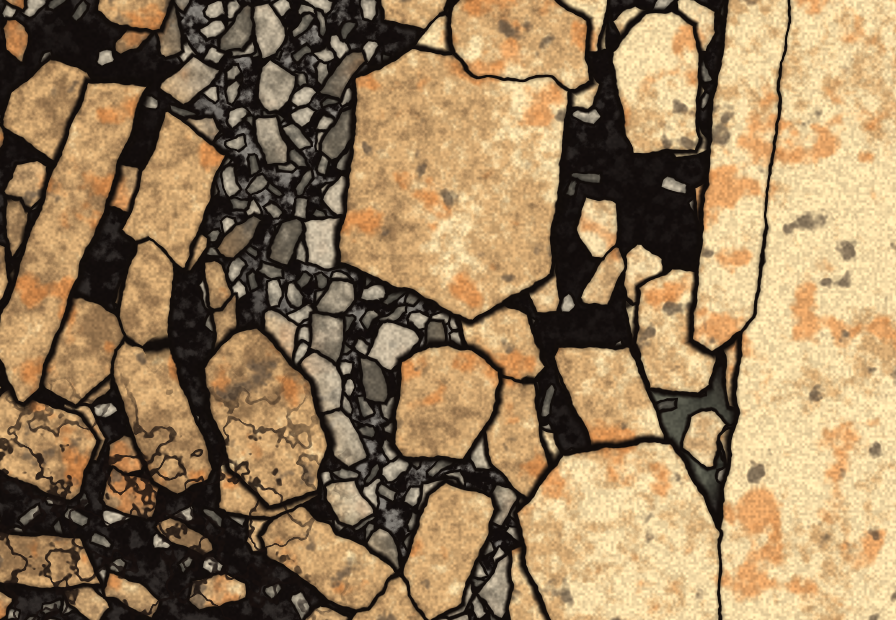
Give the GLSL for this texture, as a Shadertoy shader.

```glsl
// Polished breccia: angular tan and cream shards in a black and grey crumbly matrix.

float hash(vec2 p) {
    vec3 q = fract(vec3(p.xyx) * 0.1031);
    q += dot(q, q.yzx + 33.33);
    return fract((q.x + q.y) * q.z);
}

float noise(vec2 p) {
    vec2 i = floor(p), f = fract(p);
    f = f * f * (3.0 - 2.0 * f);
    return mix(mix(hash(i), hash(i + vec2(1, 0)), f.x),
               mix(hash(i + vec2(0, 1)), hash(i + vec2(1, 1)), f.x), f.y);
}

float fbm(vec2 p) {
    float sum = 0.0, amp = 0.53;
    for (int i = 0; i < 4; i++) {
        sum += amp * noise(p);
        p = mat2(1.6, 1.2, -1.2, 1.6) * p + 17.0;
        amp *= 0.5;
    }
    return sum;
}

// Lean of the long axis, clockwise from vertical
float leanAt(vec2 p) {
    float lean = mix(0.35, -0.12, smoothstep(0.5, 0.95, p.x));
    lean = mix(lean, 0.1, smoothstep(1.1, 1.2, p.x));
    float lying = smoothstep(0.4, 0.24, p.y) * smoothstep(0.75, 0.5, p.x);
    return mix(lean, -1.3, lying);
}

// Grey crumb belt and open black pockets
float beltAt(vec2 p) { return smoothstep(0.24, 0.08, abs(p.x - 0.78 + 0.38 * p.y)); }

float pocketAt(vec2 p) {
    float right = length((p - vec2(1.03, 0.5)) / vec2(0.18, 0.32));
    float left = length((p - vec2(0.12, 0.84)) / vec2(0.2, 0.14));
    return smoothstep(1.1, 0.7, min(right, left));
}

// Turned box with four randomly cut corners
float shard(vec2 p, vec2 halfSize, float lean, float seed) {
    float c = cos(lean), s = sin(lean);
    p = vec2(c * p.x - s * p.y, s * p.x + c * p.y);
    vec2 q = abs(p) - halfSize;
    float d = max(q.x, q.y);
    for (int i = 0; i < 4; i++) {
        vec2 key = vec2(seed * 91.0, float(i) * 7.0 + 3.0);
        float a = 0.785 + 1.571 * float(i) + 1.1 * (hash(key) - 0.5);
        vec2 n = vec2(cos(a), sin(a));
        d = max(d, dot(p, n) - dot(abs(n), halfSize) * mix(0.62, 0.95, hash(key + 5.0)));
    }
    return d;
}

// Keeps the nearest two distances and the seed of the nearest
void addShard(inout vec3 near, float d, float seed) {
    if (d < near.x) near = vec3(d, near.x, seed);
    else near.y = min(near.y, d);
}

// Distance that leaves a crack where two shards meet
float cracked(vec3 near) { return max(near.x, 0.5 * (near.x - near.y)); }

vec3 scatter(vec2 p, float cell, float fill, float beltFill, float wobble) {
    vec3 near = vec3(9, 9, 0);
    for (int y = -1; y <= 1; y++)
    for (int x = -1; x <= 1; x++) {
        vec2 id = floor(p / cell) + vec2(x, y);
        vec2 key = id + 3.7 / cell;
        vec2 r = vec2(hash(key), hash(key + 57.3));
        vec2 centre = (id + 0.5 + 0.6 * (r - 0.5)) * cell;
        float chance = mix(fill, beltFill, beltAt(centre)) * (1.0 - 0.6 * pocketAt(centre));
        if (hash(key + 11.9) > chance) continue;
        float seed = hash(key + 23.1);
        vec2 halfSize = cell * vec2(mix(0.2, 0.4, seed), mix(0.38, 0.74, r.y));
        float lean = leanAt(centre) + wobble * (r.x - 0.5);
        addShard(near, shard(p - centre, halfSize, lean, seed), seed);
    }
    return near;
}

vec3 bigShards(vec2 p) {
    // Centre and half size
    vec4 blocks[7] = vec4[7](
        vec4(0.73, 0.69, 0.17, 0.22), vec4(0.84, 0.93, 0.11, 0.08),
        vec4(0.115, 0.66, 0.048, 0.32), vec4(1.2, 0.75, 0.055, 0.33),
        vec4(1.01, 0.09, 0.16, 0.19), vec4(0.43, 0.33, 0.08, 0.14),
        vec4(0.72, 0.35, 0.08, 0.09));
    float slab = dot(p - vec2(1.155, 0.09), vec2(-0.992, 0.123));
    vec3 near = vec3(slab, 9, 0.95);
    for (int i = 0; i < 7; i++) {
        float seed = hash(vec2(i, 4.0));
        addShard(near, shard(p - blocks[i].xy, blocks[i].zw, leanAt(blocks[i].xy), seed), seed);
    }
    return near;
}

vec3 tanStone(vec2 p, float seed) {
    float tone = mix(0.28, 0.83, smoothstep(0.1, 1.25, p.x)) + 0.25 * (seed - 0.5);
    tone += 1.1 * (fbm(p * 9.0 + seed * 40.0) - 0.5) + 0.9 * (fbm(p * 60.0) - 0.5);
    vec3 col = mix(vec3(0.57, 0.44, 0.30), vec3(0.83, 0.66, 0.45), smoothstep(0.0, 0.5, tone));
    col = mix(col, vec3(0.98, 0.87, 0.66), smoothstep(0.5, 0.95, tone));
    float rust = smoothstep(0.58, 0.74, fbm(p * 17.0 + 8.0));
    float spot = smoothstep(0.68, 0.8, fbm(p * 22.0 + 31.0));
    col = mix(col, vec3(0.85, 0.50, 0.24), 0.6 * rust);
    return mix(col, vec3(0.37, 0.31, 0.25), 0.75 * spot);
}

vec3 greyStone(vec2 p, float seed) {
    float tone = seed + 1.2 * (fbm(p * 50.0) - 0.5);
    return mix(vec3(0.36, 0.34, 0.30), vec3(0.77, 0.72, 0.63), smoothstep(0.0, 0.95, tone));
}

// Lays stone over the matrix with a dark seam around it
vec3 lay(vec3 under, vec3 stone, float d, float seam, float px) {
    vec3 col = mix(under, vec3(0.07, 0.05, 0.04), smoothstep(seam, 0.2 * seam, d));
    stone *= mix(0.72, 1.0, smoothstep(-0.002, -0.009, d));
    return mix(col, stone, smoothstep(px, -px, d + 0.0025));
}

void mainImage(out vec4 fragColor, in vec2 fragCoord) {
    vec2 p = fragCoord / iResolution.y;
    float px = 0.8 / iResolution.y;
    vec2 q = p + 0.018 * (vec2(fbm(p * 24.0), fbm(p * 24.0 + 70.0)) - 0.5);
    float belt = beltAt(p), pocket = pocketAt(p);

    // Matrix with mineral dust and a glassy patch
    float dust = smoothstep(0.42, 0.72, fbm(p * 65.0)) * (0.25 + 0.75 * belt) * (1.0 - 0.7 * pocket);
    vec3 col = mix(vec3(0.07, 0.05, 0.045), vec3(0.50, 0.48, 0.45), dust);
    float glass = smoothstep(0.13, 0.07, length((q - vec2(1.1, 0.29)) * vec2(1.1, 0.9)));
    col = mix(col, vec3(0.40, 0.40, 0.34) * (0.4 + fbm(p * 18.0)), 0.85 * glass);

    // Crumbs, chips, shards and blocks
    vec3 crumb = scatter(q, 0.036, 0.35, 0.9, 3.0);
    col = lay(col, greyStone(p, crumb.z), cracked(crumb), 0.003, px);
    vec3 chip = scatter(q, 0.083, 0.6, 0.6, 1.2);
    vec3 chipStone = mix(tanStone(p, chip.z), greyStone(p, chip.z), clamp(0.1 + 0.8 * belt, 0.0, 1.0));
    col = lay(col, chipStone, cracked(chip), 0.006, px);
    vec3 medium = scatter(q, 0.19, 0.75, 0.3, 0.6);
    col = lay(col, tanStone(p, medium.z), cracked(medium), 0.010, px);
    vec3 big = bigShards(q);
    col = lay(col, tanStone(p, big.z), cracked(big), 0.014, px);

    // Black fracture veins through the lower left
    float vein = smoothstep(0.05, 0.015, abs(fbm(p * 21.0 + 5.0) - 0.5));
    float crushed = smoothstep(0.45, 0.25, p.y) * smoothstep(0.62, 0.4, p.x);
    col = mix(col, vec3(0.09, 0.06, 0.05), 0.85 * vein * crushed);

    col *= 0.87 + 0.26 * noise(p * 240.0);
    fragColor = vec4(col, 1.0);
}
```
